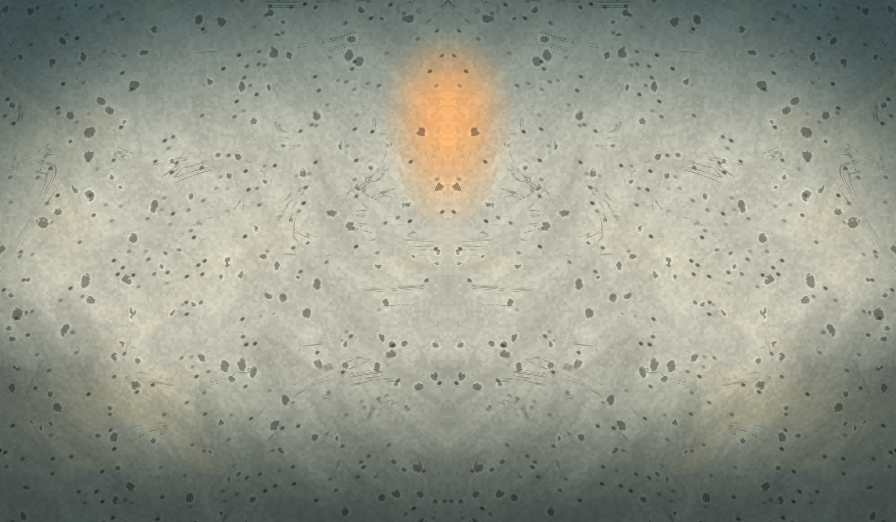
Write a WebGL 2 fragment shader that draws this texture.

```glsl
#version 300 es
precision highp float;
// Weathered plaster wall, mirrored about its vertical axis, with an orange glow.
// A broad light band sets the tone; warped sines mottle and crack the surface,
// and cellular noise adds pits, flecks and grain.

#define GLOW_POS vec2(0.0, 0.785)
#define GLOW_SIZE vec2(0.122, 0.165)
#define GLOW_STRENGTH 0.88
#define MOTTLE 0.075
#define GRAIN 0.085
#define PIT_SCALE 34.0
#define FLECK_SCALE 62.0
#define GRAIN_SCALE 145.0
#define CRACK_WIDTH 0.035

uniform vec2 u_resolution;
out vec4 fragColor;

const vec3 SHADOW = vec3(0.27, 0.31, 0.295);
const vec3 STONE = vec3(0.50, 0.525, 0.48);
const vec3 LIME = vec3(0.765, 0.76, 0.695);
const vec3 ORANGE = vec3(0.98, 0.69, 0.42);

vec3 hash3(vec2 p) {
    vec3 h = fract(vec3(p.xyx) * vec3(0.1031, 0.1030, 0.0973));
    h += dot(h, h.yxz + 33.33);
    return fract((h.xxy + h.yzz) * h.zyx);
}

// Layered sines, each layer turned and bent by the last; about -1 to 1
float warpedSines(vec2 p) {
    float sum = 0.0, amp = 0.5;
    for (int i = 0; i < 6; i++) {
        p += 0.75 * sin(p.yx * 1.3 + float(i) * 2.1);
        sum += amp * sin(p.x) * cos(p.y);
        p = mat2(0.8, 0.6, -0.6, 0.8) * p * 1.85 + 3.7;
        amp *= 0.66;
    }
    return sum;
}

// Cellular noise: distance to the nearest point, and two random values of it
vec3 cells(vec2 p) {
    vec2 base = floor(p);
    vec3 best = vec3(9.0, 0.0, 0.0);
    for (int y = -1; y <= 1; y++)
    for (int x = -1; x <= 1; x++) {
        vec2 cell = base + vec2(x, y);
        vec3 h = hash3(cell);
        float d = length(p - cell - 0.1 - 0.8 * h.xy);
        if (d < best.x) best = vec3(d, h.z, fract(h.x * 17.0 + h.y * 9.0));
    }
    return best;
}

// Soft elliptical stain, 1 at its middle
float stain(vec2 p, vec2 centre, vec2 size) {
    vec2 d = (p - centre) / size;
    return exp(-dot(d, d));
}

void main() {
    vec2 uv = gl_FragCoord.xy / u_resolution;
    float aspect = u_resolution.x / u_resolution.y;
    vec2 p = vec2(abs(uv.x - 0.5) * aspect, uv.y);
    float px = 1.0 / u_resolution.y;

    // Surface fields: broad mottling and slanted trowel marks
    float broad = warpedSines(p * 7.0 + 1.3);
    vec2 slant = mat2(0.85, 0.53, -0.53, 0.85) * p;
    float trowel = warpedSines(slant * vec2(34.0, 15.0) + broad);
    vec2 bent = p + 0.012 * vec2(broad, trowel);

    // Light band: high in the middle, sinking toward the sides
    float lower = smoothstep(-0.1, 0.46, bent.y - 0.05 * p.x);
    float upper = smoothstep(1.26 - 0.34 * p.x * p.x, 0.5, bent.y);
    float sides = 1.0 - 0.42 * smoothstep(0.55, 0.92, p.x);
    float light = lower * upper * sides;
    light += 0.13 * stain(p, vec2(0.40, 0.68), vec2(0.20, 0.13));
    light += 0.12 * stain(p, vec2(0.66, 0.48), vec2(0.16, 0.09));
    light -= 0.16 * stain(bent, vec2(0.80, 0.28), vec2(0.14, 0.08));
    light -= 0.13 * stain(bent, vec2(0.19, 0.62), vec2(0.06, 0.035));
    light -= 0.13 * stain(bent, vec2(0.33, 0.36), vec2(0.035, 0.05));
    light -= 0.16 * stain(bent, vec2(0.0, 0.29), vec2(0.06, 0.022));
    light -= 0.22 * stain(bent, vec2(0.0, 0.58), vec2(0.02, 0.016));
    light = clamp(light, 0.0, 1.0);

    // Plaster colour, bluer above and more olive below
    vec3 col = mix(SHADOW, STONE, smoothstep(0.0, 0.5, light));
    col = mix(col, LIME, smoothstep(0.3, 0.92, light));
    float cool = smoothstep(0.5, 1.0, uv.y) * (1.0 - 0.6 * light);
    col += cool * vec3(-0.025, 0.005, 0.025);
    float warm = smoothstep(0.1, 0.7, broad) + stain(p, vec2(0.68, 0.23), vec2(0.12, 0.07));
    col += warm * vec3(0.022, 0.006, -0.014);

    // Orange glow, longer below than above
    vec2 g = (p - GLOW_POS) / GLOW_SIZE;
    g.y *= g.y < 0.0 ? 0.8 : 1.1;
    float glow = smoothstep(1.2, 0.12, length(g) + 0.05 * trowel);
    col = mix(col, ORANGE, GLOW_STRENGTH * glow);

    // Relief and grain
    vec3 grain = cells(p * GRAIN_SCALE);
    float relief = MOTTLE * (0.6 * broad + trowel) + GRAIN * (grain.y - 0.5);
    col *= 1.0 + relief;

    // Broken cracks along the level lines of the mottling
    float crackField = warpedSines(slant * vec2(5.0, 9.0) + 8.0);
    float crack = 1.0 - smoothstep(0.0, CRACK_WIDTH + 8.0 * px, abs(crackField));
    crack *= smoothstep(0.05, 0.5, trowel);
    col *= 1.0 - 0.22 * crack;

    // Sparse pits with a lit lower rim, and small dark flecks
    vec2 pitPos = bent * PIT_SCALE;
    vec3 pit = cells(pitPos);
    float pitSize = 0.10 + 0.20 * pit.z;
    float soft = PIT_SCALE * px;
    float hole = (1.0 - smoothstep(pitSize - soft, pitSize + soft, pit.x)) * step(0.86, pit.y);
    float rim = smoothstep(0.13, 0.0, abs(pit.x - pitSize - 0.1)) * step(0.86, pit.y);
    col *= 1.0 - 0.30 * hole + 0.07 * rim;
    vec3 fleck = cells(slant * vec2(0.7, 1.0) * FLECK_SCALE);
    float spot = smoothstep(0.30, 0.08, fleck.x) * step(0.88, fleck.y);
    col *= 1.0 - (0.15 + 0.35 * fleck.z) * spot;

    fragColor = vec4(clamp(col, 0.0, 1.0), 1.0);
}
```
